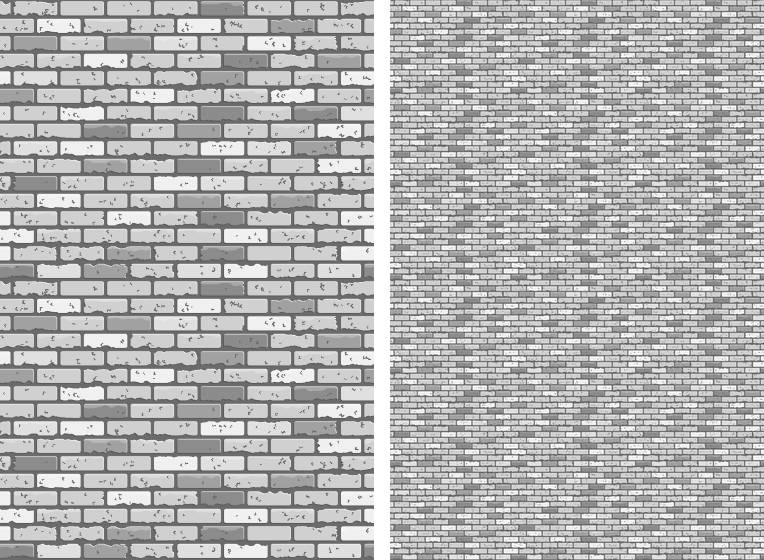
Left: one tile. Right: repeated 3 by 3.
A Shadertoy shader for this texture:

```glsl
// Weathered grey brick wall in running bond, with chipped faces and worn edges.
#define COLUMNS 8.0
#define ROWS 32.0
#define UNIQUE_ROWS 16.0              // rows before the wear repeats
#define CELL vec2(64.0, 24.0)         // brick plus joint, in design units
#define HALF_BRICK vec2(29.8, 9.7)
#define CORNER 3.0
#define RIM vec2(0.8, 1.0)            // highlight width, right and top
#define SHADOW vec2(1.2, 1.5)         // shadow offset, left and down
#define MAX_CHIPS 6

const vec3 MORTAR = vec3(0.42);
const vec3 SHADE = vec3(0.36);

float hash(vec2 p) {
    return fract(sin(dot(p, vec2(127.1, 311.7))) * 43758.5453);
}

// Smooth one-dimensional value noise
float noise(float x, float seed) {
    float i = floor(x);
    float f = smoothstep(0.0, 1.0, x - i);
    return mix(hash(vec2(i, seed)), hash(vec2(i + 1.0, seed)), f);
}

float coverage(float d, float pixel) {
    return clamp(0.5 - d / pixel, 0.0, 1.0);
}

// Depth of the wear along one edge; only a share of the edges is worn
float wear(float x, float id, float side, float share) {
    float worn = step(hash(vec2(id, side)), share);
    float wave = noise(x * 0.13, id + side * 200.0) * 0.75
               + noise(x * 0.37, id + side * 300.0) * 0.25;
    return worn * 7.0 * max(wave - 0.38, 0.0);
}

// Distance to a rounded brick with eroded edges
float brickDistance(vec2 p, float id) {
    vec2 q = abs(p) - HALF_BRICK + CORNER;
    float d = length(max(q, 0.0)) + min(max(q.x, q.y), 0.0) - CORNER;
    d = max(d, wear(p.x, id, 1.0, 0.5) - p.y - HALF_BRICK.y);
    d = max(d, wear(p.x, id, 2.0, 0.2) + p.y - HALF_BRICK.y);
    d = max(d, wear(p.y * 2.0, id, 3.0, 0.12) - p.x - HALF_BRICK.x);
    return max(d, wear(p.y * 2.0, id, 4.0, 0.12) + p.x - HALF_BRICK.x);
}

// Distance to the closest of a few scattered, bent chips
float chipDistance(vec2 p, float id, float share) {
    float d = 100.0;
    for (int i = 0; i < MAX_CHIPS; i++) {
        float k = 10.0 + 7.0 * float(i);
        if (hash(vec2(id, k)) > share) continue;
        vec2 spot = vec2(hash(vec2(id, k + 1.0)), hash(vec2(id, k + 2.0))) - 0.5;
        vec2 q = p - spot * vec2(50.0, 13.0);
        float a = 6.2832 * hash(vec2(id, k + 3.0));
        q = mat2(cos(a), sin(a), -sin(a), cos(a)) * q;
        q.y += 0.9 * sin(q.x * 1.3 + a);
        float size = hash(vec2(id, k + 4.0));
        float reach = mix(0.4, 2.2, size * size);
        q.x -= clamp(q.x, -reach, reach);
        float thickness = mix(0.6, 1.4, hash(vec2(id, k + 5.0)));
        d = min(d, length(q) - thickness);
    }
    return d;
}

// Most bricks are pale; every row gets a few dark and white ones
float brickTone(vec2 brick, float id) {
    float shift = 3.0 * brick.y + floor(3.0 * hash(vec2(brick.y, 5.0)));
    float slot = mod(brick.x + shift, COLUMNS);
    float pick = hash(vec2(id, 6.0));
    float dark = hash(vec2(id, 7.0)) < 0.4 ? 0.55 : 0.63;
    if (slot < 0.5 && pick < 0.85) return dark;
    if (slot > 2.5 && slot < 3.5 && pick < 0.9) return 0.94;
    if (slot > 5.5 && slot < 6.5 && pick < 0.8) return pick < 0.4 ? dark : 0.94;
    return pick < 0.2 ? 0.88 : 0.815;
}

void mainImage(out vec4 fragColor, in vec2 fragCoord) {
    vec2 uv = fragCoord / iResolution.xy;
    float pixel = COLUMNS * CELL.x / iResolution.x;

    // Running bond, rows counted from the top
    vec2 grid = vec2(uv.x * COLUMNS, (1.0 - uv.y) * ROWS);
    float row = floor(grid.y);
    grid.x -= 0.258 + 0.5 * mod(row, 2.0);
    vec2 brick = vec2(mod(floor(grid.x), COLUMNS), mod(row, UNIQUE_ROWS));
    float id = brick.x + COLUMNS * brick.y;
    vec2 p = (fract(grid) - 0.5) * vec2(1.0, -1.0) * CELL - vec2(0.0, 0.5);

    // Mortar and the shadow cast on it
    vec3 color = mix(MORTAR, SHADE, coverage(brickDistance(p + SHADOW, id), pixel));

    // Face, with a paler worn band along the top of some bricks
    float tone = brickTone(brick, id);
    float edge = 3.0 + 5.0 * noise(p.x * 0.12, id + 900.0);
    float band = step(hash(vec2(id, 8.0)), 0.35) * coverage(edge - p.y, pixel);
    vec3 face = vec3(mix(tone, 1.0, 0.25 * band));

    // Chips, fewer on dark bricks
    float share = tone < 0.7 ? 0.3 : 0.65;
    face = mix(face, MORTAR, coverage(chipDistance(p, id, share), pixel));

    // Bright rim on the top and right edges
    vec3 rim = vec3(mix(tone, 1.0, 0.75));
    face = mix(rim, face, coverage(brickDistance(p + RIM, id), pixel));
    color = mix(color, face, coverage(brickDistance(p, id), pixel));

    fragColor = vec4(color, 1.0);
}
```
